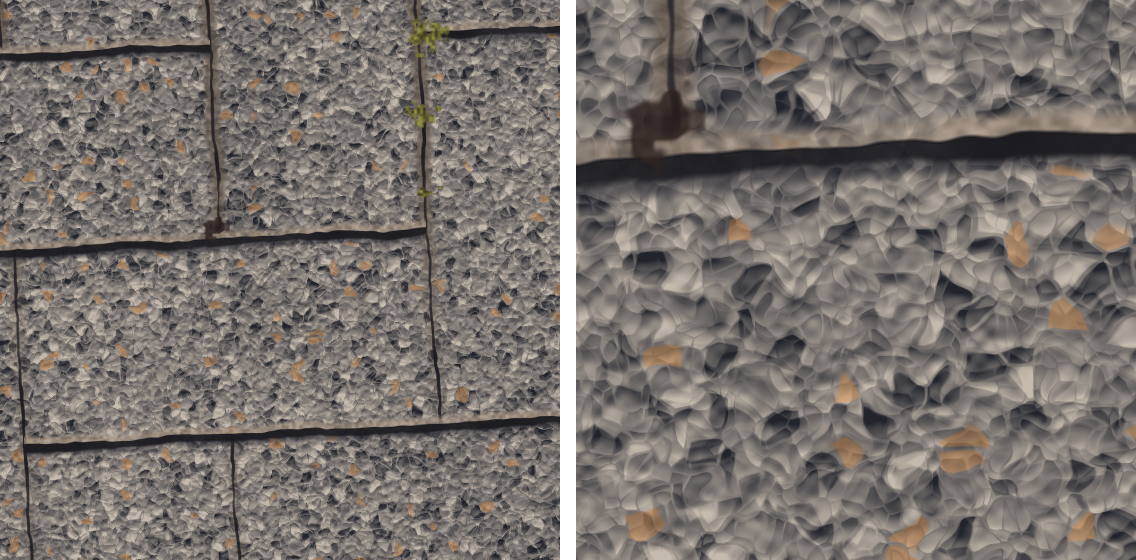
Left: the whole. Right: its middle third, enlarged.
A three.js fragment shader for this texture:

```glsl
varying vec2 vUv;

const vec3 SHADE = vec3(0.13, 0.14, 0.17);
const vec3 STONE = vec3(0.46, 0.44, 0.43);
const vec3 PALE = vec3(0.77, 0.73, 0.68);
const vec3 OCHRE = vec3(0.68, 0.48, 0.30);
const vec3 BEVEL = vec3(0.61, 0.55, 0.49);
const vec3 DUST = vec3(0.40, 0.35, 0.31);
const vec3 GAP = vec3(0.10, 0.10, 0.12);
const vec3 MOSS = vec3(0.43, 0.42, 0.19);
const vec3 SOIL = vec3(0.17, 0.13, 0.12);
const vec2 PITCH = vec2(0.371, 0.349);

float hash(vec2 p) {
  return fract(sin(dot(p, vec2(127.1, 311.7))) * 43758.5453);
}

float noise(vec2 p) {
  vec2 i = floor(p), f = fract(p);
  f = f * f * (3.0 - 2.0 * f);
  return mix(mix(hash(i), hash(i + vec2(1.0, 0.0)), f.x),
             mix(hash(i + vec2(0.0, 1.0)), hash(i + 1.0), f.x), f.y);
}

// Cellular chips: height above the chip centre, distance to rim, chip id
vec3 chips(vec2 q) {
  vec2 base = floor(q);
  float nearest = 9.0, second = 9.0, rise = 0.0, id = 0.0;
  for (int j = -1; j <= 1; j++) {
    for (int i = -1; i <= 1; i++) {
      vec2 c = base + vec2(float(i), float(j));
      vec2 away = q - c - vec2(hash(c), hash(c + 41.3));
      float d = length(away);
      if (d < nearest) {
        second = nearest;
        nearest = d;
        rise = away.y;
        id = hash(c + 87.7);
      } else {
        second = min(second, d);
      }
    }
  }
  return vec3(rise, second - nearest, id);
}

float relief(vec2 p) {
  return 0.6 * noise(p * 75.0) + 0.4 * noise(p * 150.0 + 9.0);
}

vec3 stoneRamp(float tone) {
  return tone < 0.45 ? mix(SHADE, STONE, clamp((tone - 0.12) / 0.33, 0.0, 1.0))
                     : mix(STONE, PALE, clamp((tone - 0.45) / 0.31, 0.0, 1.0));
}

// Exposed aggregate, lit from below
vec3 aggregate(vec2 p, float paverTone) {
  vec2 q = p + 0.012 * (vec2(noise(p * 65.0), noise(p * 65.0 + 17.0)) - 0.5);
  vec3 coarse = chips(q * 56.0);
  vec3 fine = chips(q * 105.0 + 5.0);
  float body = smoothstep(0.04, 0.22, coarse.y);
  float grain = smoothstep(0.02, 0.2, fine.y);
  float slope = relief(p + vec2(-0.001, 0.004)) - relief(p);
  float tone = 0.485 + paverTone + 0.42 * slope + 0.07 * (noise(p * 9.0) - 0.5);
  tone += grain * (0.24 * (fine.z - 0.5) - 0.16 * fine.x);
  tone += body * (0.15 * step(0.87, coarse.z) - 0.19 * step(coarse.z, 0.2) - 0.16 * coarse.x);
  float warm = body * step(0.45, coarse.z) * step(coarse.z, 0.48);
  return mix(stoneRamp(tone), OCHRE * (0.75 + 0.6 * tone), 0.6 * warm);
}

float blob(vec2 p, vec2 centre, float radius, float ragged) {
  float d = length(p - centre) + radius * ragged * (noise(p * 110.0) - 0.5);
  return 1.0 - smoothstep(radius * 0.65, radius, d);
}

// Coverage of a band reaching from an edge inward
float band(float d, float width, float blur) {
  return 1.0 - smoothstep(width - blur, width + blur, d);
}

void main() {
  vec2 p = vUv;

  // Leaning grid with slightly worn edges
  vec2 grid = vec2(p.x + 0.055 * p.y - 0.055, p.y - 0.05 * p.x - 0.902) / PITCH;
  grid += 0.022 * (vec2(noise(p * 13.0), noise(p * 13.0 + 31.0)) - 0.5);
  grid += 0.010 * (vec2(noise(p * 60.0 + 3.0), noise(p * 60.0 + 23.0)) - 0.5);
  vec2 cell = floor(grid), f = fract(grid);

  // Herringbone: each pair of cells shares one paver
  float k = mod(cell.x + cell.y, 4.0);
  float lowerHalf = 1.0 - step(0.5, k);
  float upperHalf = step(0.5, k) - step(1.5, k);
  float leftHalf = step(1.5, k) - step(2.5, k);
  float rightHalf = step(2.5, k);
  vec2 paver = cell + vec2(-rightHalf, lowerHalf);
  vec3 color = aggregate(p, 0.04 * (hash(paver) - 0.5));

  // Distances to the open edges, in canvas units
  float side = min(f.x + 9.0 * rightHalf, 1.0 - f.x + 9.0 * leftHalf) * PITCH.x;
  float foot = (f.y + 9.0 * upperHalf) * PITCH.y;
  float head = (1.0 - f.y + 9.0 * lowerHalf) * PITCH.y;
  float wear = noise(p * 17.0 + 50.0);
  float grit = 0.8 + 0.4 * noise(p * 160.0);

  // Dusty upright joints, sunlit lower bevels and shaded upper edges
  float dusty = mix(0.25, 0.75, smoothstep(0.35, 0.75, p.y));
  color = mix(color, DUST * grit, dusty * band(side, 0.012, 0.006));
  color = mix(color, GAP, (0.6 + 0.4 * wear) * band(side, 0.0015 + 0.0022 * wear, 0.0014));
  color = mix(color, BEVEL * grit, (0.6 + 0.35 * wear) * band(foot, 0.013, 0.005));
  color = mix(color, GAP * 1.7, 0.5 * band(head, 0.019, 0.005));
  color = mix(color, GAP, (0.78 + 0.2 * wear) * band(head, 0.009 + 0.006 * wear, 0.003));
  color = mix(color, GAP, band(foot, 0.0015, 0.0015));

  // Soil at a crossing and moss along one joint
  color = mix(color, SOIL * grit, 0.85 * blob(p, vec2(0.383, 0.594), 0.023, 1.1));
  for (int i = 0; i < 3; i++) {
    float n = float(i);
    vec2 tuft = vec2(0.749 + 0.003 * n, 0.936 - 0.139 * n);
    float cover = blob(p, tuft, 0.030 - 0.009 * n, 1.3);
    cover = max(cover, blob(p, tuft + vec2(0.03, 0.008), 0.021 / (1.0 + 3.0 * n), 1.2));
    color = mix(color, MOSS * (0.5 + noise(p * 190.0)), 0.85 * cover);
  }

  gl_FragColor = vec4(color, 1.0);
}
```
